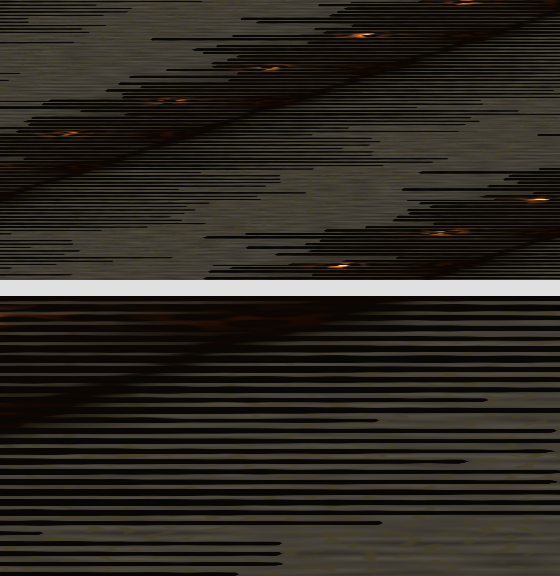
Top, the full canvas; bottom, a detail of the centre.
Reproduce this texture procedurally as a Shadertoy shader.

```glsl
// Fine horizontal grey threads over black, in slanted bands with small glowing embers.

const float LINES = 82.0;        // threads per canvas height
const float ROW = 0.1175;        // height of one stair step
const float ROW_START = 0.008;
const float BAND = 0.794;        // vertical period of the slanted bands
const float SLOPE = 0.3333;

const vec3 BLACK = vec3(0.030, 0.023, 0.014);
const vec3 SOOT = vec3(0.055, 0.024, 0.006);
const vec3 SHADE = vec3(0.195, 0.180, 0.155);
const vec3 GREY = vec3(0.320, 0.303, 0.262);
const vec3 OLIVE = vec3(0.270, 0.245, 0.150);
const vec3 RUST = vec3(0.300, 0.100, 0.015);
const vec3 ORANGE = vec3(0.950, 0.520, 0.120);
const vec3 HOT = vec3(1.000, 0.880, 0.600);

float hash(vec2 p) {
    vec3 q = fract(p.xyx * vec3(0.1031, 0.1030, 0.0973));
    q += dot(q, q.yzx + 33.33);
    return fract((q.x + q.y) * q.z);
}

float cornerSlope(vec2 cell, vec2 offset) {
    float angle = 6.2832 * hash(cell);
    return dot(vec2(cos(angle), sin(angle)), offset);
}

// Gradient noise, roughly -0.7 to 0.7
float gradientNoise(vec2 p) {
    vec2 i = floor(p), f = p - i;
    vec2 u = f * f * f * (f * (f * 6.0 - 15.0) + 10.0);
    vec2 e = vec2(1.0, 0.0);
    float low = mix(cornerSlope(i, f), cornerSlope(i + e, f - e), u.x);
    float high = mix(cornerSlope(i + e.yx, f - e.yx), cornerSlope(i + 1.0, f - 1.0), u.x);
    return mix(low, high, u.y);
}

float bandPhase(float x, float depth) {
    return fract((depth + x * SLOPE) / BAND);
}

// Signed distance on a repeating unit interval
float wrapped(float t, float center) {
    return fract(t - center + 0.5) - 0.5;
}

float blob(vec2 offset, vec2 size) {
    vec2 q = offset / size;
    return exp(-dot(q, q));
}

// Half width of the black gap; s runs from pale band through dark to half-dark
float gapWidth(float s) {
    float open = smoothstep(0.328, 0.336, s) * (1.0 - smoothstep(0.992, 1.0, s));
    float width = mix(0.72, 0.36, smoothstep(0.58, 1.0, s));
    return mix(-0.5, width, open);
}

void mainImage(out vec4 fragColor, in vec2 fragCoord) {
    vec2 p = fragCoord / iResolution.y;
    float depth = 1.0 - p.y;
    float pixel = 1.0 / iResolution.y;

    // Thread cell: 0 in the gap center, 1 on the thread center
    float line = floor(depth * LINES);
    float across = abs(fract(depth * LINES) - 0.5) * 2.0;

    // Slanted band phase, smooth and stair-stepped
    float rowPos = (depth - ROW_START) / ROW;
    float rowOffset = (fract(rowPos + 0.5) - 0.5) * ROW;
    float stepDepth = ROW_START + (floor(rowPos) + 0.5) * ROW;
    float phase = bandPhase(p.x, depth);
    float stepped = bandPhase(p.x, mix(depth, stepDepth, 0.75));

    // Ragged ends of the gaps
    float spread = 2.0 * hash(vec2(line, 7.0)) - 1.0;
    float ragged = 0.16 * spread * spread * spread
                 + 0.05 * gradientNoise(vec2(p.x * 5.0, line * 3.7 + 0.5));
    float s = fract(stepped - 0.24 + ragged);
    float soft = 0.8 * LINES * pixel;
    float width = gapWidth(s) + 0.10 * gradientNoise(vec2(p.x * 22.0, line * 1.7 + 0.3));
    float gap = 1.0 - smoothstep(width - soft, width + soft, across);

    // Thread colour with fine horizontal grain and olive flecks
    float grain = gradientNoise(vec2(p.x * 9.0, depth * 165.0));
    float fleck = gradientNoise(vec2(p.x * 42.0, depth * 150.0 + 40.0));
    float tone = 0.28 + 0.45 * across + 0.55 * grain;
    vec3 color = mix(SHADE, GREY, clamp(tone, 0.0, 1.0));
    float smoothZone = smoothstep(0.10, 0.0, abs(wrapped(phase, 0.52)));
    color = mix(color, OLIVE, smoothstep(0.08, 0.35, fleck) * 0.75 * (1.0 - smoothZone));
    float dusk = smoothstep(0.54, 0.70, phase) * (1.0 - smoothstep(0.86, 0.98, phase));
    color *= 1.0 - 0.25 * dusk;

    // Soot patches and the thin dark seam swallow the threads
    float patchy = blob(vec2(wrapped(phase, 0.865), rowOffset), vec2(0.055, 0.026));
    float seam = blob(vec2(wrapped(phase, 0.89 + 0.02 * grain), 0.0), vec2(0.013, 1.0));
    float soot = clamp(1.25 * patchy + 0.85 * seam, 0.0, 1.0);
    color = mix(color, SOOT, soot);
    color = mix(color, mix(BLACK, SOOT, dusk * 0.5), gap);

    // Embers: broken glowing dashes, one cluster on each step
    float dash = smoothstep(-0.05, 0.25, gradientNoise(vec2(p.x * 16.0, depth * 120.0 + 9.0)));
    float emberPhase = wrapped(phase, 0.708);
    float haze = blob(vec2(emberPhase, rowOffset), vec2(0.050, 0.012));
    haze += 0.4 * blob(vec2(wrapped(phase, 0.85), rowOffset), vec2(0.045, 0.012));
    float glow = blob(vec2(emberPhase, rowOffset), vec2(0.018, 0.008)) * dash;
    color += RUST * haze * dash * 0.8;
    color = mix(color, ORANGE, clamp(1.1 * glow, 0.0, 1.0));
    color = mix(color, HOT, smoothstep(0.65, 1.0, glow));

    fragColor = vec4(color, 1.0);
}
```
